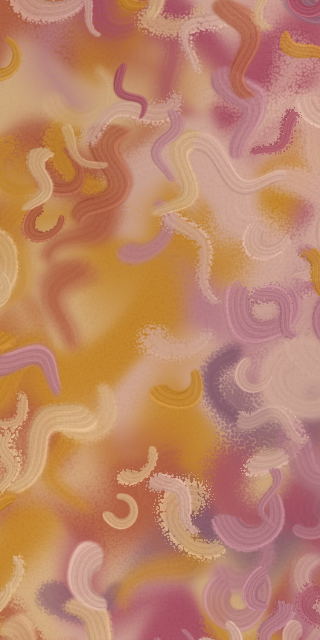
A Shadertoy shader for this background:

```glsl
// Abstract painting: warm ochre on the left drifting into mauve and rose.
// Blurred cellular colour washes lie under scattered layers of curved strokes,
// which turn from airbrushed to crisp, with bristle lines and raised edges.

vec3 hash3(vec2 c) {
    return fract(sin(vec3(dot(c, vec2(127.1, 311.7)),
                          dot(c, vec2(269.5, 183.3)),
                          dot(c, vec2(419.2, 371.9)))) * 43758.5);
}

// Picks a paint; cool paints grow more likely towards the right.
vec3 pigment(float x, vec3 h) {
    if (h.x < mix(0.1, 0.92, smoothstep(0.15, 0.75, x))) {
        if (h.y < 0.40) return vec3(0.80, 0.64, 0.58);  // blush
        if (h.y < 0.74) return vec3(0.71, 0.48, 0.52);  // mauve
        if (h.y < 0.87) return vec3(0.53, 0.36, 0.42);  // violet
        return vec3(0.65, 0.31, 0.38);                  // rose
    }
    if (h.y < 0.42) return vec3(0.81, 0.66, 0.49);      // cream
    if (h.y < 0.71) return vec3(0.75, 0.51, 0.17);      // ochre
    return vec3(0.68, 0.37, 0.26);                      // terracotta
}

// Distance to the nearest scattered point.
float cellular(vec2 p) {
    float nearest = 2.0;
    for (int j = -1; j <= 1; j++)
    for (int i = -1; i <= 1; i++) {
        vec2 id = floor(p) + vec2(i, j);
        nearest = min(nearest, length(p - id - hash3(id).xy));
    }
    return nearest;
}

// Cell colours melted together with Gaussian weights.
vec3 wash(vec2 p, float cells) {
    vec2 g = p * cells + 0.35 * sin(p.yx * vec2(9.0, 13.0) + vec2(1.0, 4.0));
    vec4 sum = vec4(0.0);
    for (int j = -2; j <= 2; j++)
    for (int i = -2; i <= 2; i++) {
        vec2 id = floor(g) + vec2(i, j);
        vec2 q = g - id - hash3(id + 11.0).xy;
        sum += vec4(pigment((id.x + 0.5) / cells, hash3(id + 5.0)), 1.0) * exp(-6.0 * dot(q, q));
    }
    return sum.rgb / sum.a;
}

// One layer of hooks and S-curves, one per occupied cell.
void paintStrokes(inout vec3 col, vec2 p, float cells, float blur, float presence, float speck) {
    vec2 g = p * cells + cells * 0.37;
    float crisp = 1.0 - smoothstep(0.02, 0.2, blur);
    for (int j = -1; j <= 1; j++)
    for (int i = -1; i <= 1; i++) {
        vec2 id = floor(g) + vec2(i, j);
        vec3 h = hash3(id + cells * 3.0);
        vec3 k = hash3(id + cells * 5.0 + 37.0);
        vec3 m = hash3(id + cells * 7.0 + 71.0);
        if (m.x > presence) continue;

        vec2 q = g - id - 0.5 - 0.5 * (k.xy - 0.5);
        float angle = 1.57 + 2.6 * (k.z - 0.5);
        q *= mat2(cos(angle), -sin(angle), sin(angle), cos(angle));

        // Coordinates along and across the curved stroke
        float along, across, halfLen;
        if (m.y < 0.4) {
            float radius = 0.3 + 0.15 * m.z;
            along = atan(q.y, q.x) * radius;
            across = length(q) - radius;
            halfLen = radius * (1.0 + 1.1 * h.z);
        } else {
            float phase = 5.0 * q.x + 6.28 * h.z;
            float slope = 0.9 * cos(phase);
            along = q.x;
            across = (q.y - 0.18 * sin(phase)) / sqrt(1.0 + slope * slope);
            halfLen = 0.4 + 0.28 * m.z;
        }
        float t = clamp(along / halfLen, -1.0, 1.0);
        float width = (0.08 + 0.1 * fract(m.z * 7.0)) * (1.0 - 0.35 * t);

        // Dry ragged rim and soft or sharp falloff
        float edge = length(vec2(max(abs(along) - halfLen, 0.0), across)) - width;
        edge += (speck - 0.45) * width * 1.8 * k.x * k.x;
        float soft = max(cells / iResolution.x, blur * (0.4 + m.y));
        float cover = smoothstep(soft, -soft, edge) * mix(0.65, 0.95, k.y);

        // Bristle streaks with one lit and one shaded ridge
        float bristle = sin(across * 75.0 + 2.0 * sin(along * 4.0 + 6.0 * h.x))
                      + 0.6 * sin(across * 150.0 + along * 6.0);
        float lit = (across / width - 0.8) * 6.0;
        float shade = (across / width + 0.85) * 6.0;
        float relief = 0.022 * bristle + 0.08 * exp(-lit * lit) - 0.06 * exp(-shade * shade);
        vec3 paint = pigment((id.x + 0.5) / cells - 0.37, h) + crisp * relief;
        col = mix(col, paint, cover);
    }
}

void mainImage(out vec4 fragColor, in vec2 fragCoord) {
    vec2 p = fragCoord / iResolution.x;
    float speck = cellular(p * 110.0);
    vec3 col = wash(p, 4.5);

    // Airbrushed layers first, loaded brush strokes last
    vec2 bent = p + 0.012 * sin(p.yx * 17.0 + vec2(0.0, 2.0));
    paintStrokes(col, bent, 3.0, 0.24, 0.7, speck);
    paintStrokes(col, bent, 4.0, 0.13, 0.65, speck);
    paintStrokes(col, bent, 4.7, 0.045, 0.5, speck);
    paintStrokes(col, bent, 7.0, 0.025, 0.28, speck);

    // Faint canvas tooth and uneven light
    col += 0.03 * (0.45 - speck);
    col *= 1.0 + 0.025 * sin(p.x * 4.0 + 0.6) * sin(p.y * 2.5 + 0.4);
    fragColor = vec4(clamp(col, 0.0, 1.0), 1.0);
}
```
